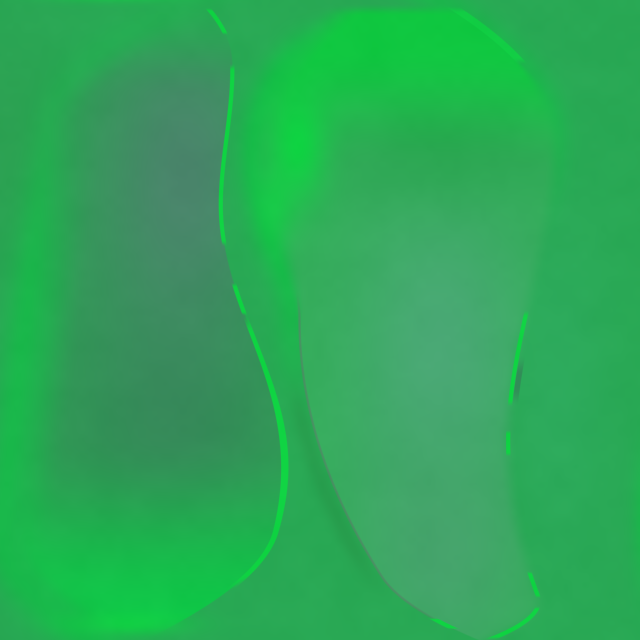
A three.js fragment shader for this background:

```glsl
varying vec2 vUv;

float hash(vec2 p) {
  return fract(sin(dot(p, vec2(127.1, 311.7))) * 43758.5453);
}

float noise(vec2 p) {
  vec2 i = floor(p);
  vec2 f = fract(p);
  f = f * f * (3.0 - 2.0 * f);
  return mix(mix(hash(i), hash(i + vec2(1.0, 0.0)), f.x),
             mix(hash(i + vec2(0.0, 1.0)), hash(i + 1.0), f.x), f.y);
}

float above(float v, float start) {
  float d = max(v - start, 0.0);
  return d * d;
}

float below(float v, float start) {
  return above(-v, -start);
}

// Horizontal position of the edges: left lobe (x, y), right lobe (z, w)
vec4 edges(float y) {
  float leftA = 0.005 + 0.12 * (y - 0.2) + 5.0 * (above(y, 0.8) + below(y, 0.18));
  float rightA = 0.395 + 0.05 * cos(7.66 * (min(y, 0.68) - 0.27))
    + 0.018 * smoothstep(0.68, 0.89, y) - 5.0 * (above(y, 0.9) + below(y, 0.17));
  float leftB = 0.468 + 0.8 * below(y, 0.5) + 8.0 * below(y, 0.1)
    - 0.058 * smoothstep(0.5, 0.76, y) + 2.5 * above(y, 0.76);
  float rightB = 0.794 + 0.072 * smoothstep(0.31, 0.78, y) - 3.8 * above(y, 0.78)
    + 0.8 * below(y, 0.31) - 22.0 * below(y, 0.07);
  return vec4(leftA, rightA, leftB, rightB);
}

float glow(vec2 p, vec2 center, vec2 radius) {
  vec2 q = (p - center) / radius;
  return exp(-dot(q, q));
}

float span(float v, float low, float high, float soft) {
  return smoothstep(low - soft, low + soft, v) * (1.0 - smoothstep(high - soft, high + soft, v));
}

float stroke(float d, float halfWidth) {
  return 1.0 - smoothstep(halfWidth - 0.001, halfWidth + 0.0015, abs(d));
}

void main() {
  vec2 p = vUv;
  float y = p.y;
  vec3 vivid = vec3(0.06, 0.83, 0.26);
  vec3 leaf = vec3(0.08, 0.74, 0.28);

  // Signed distance to every edge, positive to its right
  vec4 slope = (edges(y + 0.002) - edges(y - 0.002)) / 0.004;
  vec4 d = (vec4(p.x) - edges(y)) / sqrt(1.0 + slope * slope);

  // Backdrop and soft light at the borders
  vec3 color = mix(vec3(0.16, 0.66, 0.33), vec3(0.17, 0.63, 0.32), glow(p, vec2(0.0, 0.78), vec2(0.12, 0.2)));
  color = mix(color, vec3(0.18, 0.67, 0.37), 0.8 * glow(p, vec2(0.87, 0.4), vec2(0.08, 0.25)));
  color = mix(color, vivid, 0.8 * glow(p, vec2(0.18, 1.01), vec2(0.1, 0.012)));
  color = mix(color, leaf, 0.8 * glow(p, vec2(1.01, 0.19), vec2(0.02, 0.1)));

  // Halos around both lobes
  float haloA = exp(-pow(d.x / 0.03, 2.0)) * (1.0 - 0.75 * smoothstep(0.5, 0.9, y));
  color = mix(color, leaf, 0.75 * haloA);
  float haloB = exp(-pow((d.z + 0.012) / 0.025, 2.0)) * smoothstep(0.3, 0.6, y);
  color = mix(color, leaf, 0.85 * haloB * (1.0 - smoothstep(0.9, 1.0, y)));
  float haloTop = exp(-pow(d.w / 0.025, 2.0)) * smoothstep(0.6, 0.85, y);
  color = mix(color, leaf, 0.6 * haloTop);
  color = mix(color, vec3(0.15, 0.6, 0.29), 0.7 * span(y, 0.1, 0.38, 0.05) * exp(-pow((d.z + 0.015) / 0.015, 2.0)));

  // Left lobe: slate heart over a bright base
  vec3 lobeA = mix(vec3(0.18, 0.62, 0.33), vec3(0.2, 0.54, 0.34), glow(p, vec2(0.27, 0.36), vec2(0.17, 0.22)));
  lobeA = mix(lobeA, vec3(0.29, 0.52, 0.42), glow(p, vec2(0.29, 0.72), vec2(0.14, 0.26)));
  lobeA = mix(lobeA, vec3(0.06, 0.78, 0.28), 1.0 - smoothstep(0.03, 0.32, y));
  float edgeLight = (1.0 - smoothstep(0.0, 0.09, d.x)) * (1.0 - smoothstep(0.45, 0.95, y));
  lobeA = mix(lobeA, leaf, 0.8 * edgeLight);
  float maskA = smoothstep(-0.01, 0.05, d.x) * (1.0 - smoothstep(-0.0015, 0.0015, d.y));
  maskA *= smoothstep(0.0, 0.04, y) * (1.0 - smoothstep(0.85, 0.99, y));
  color = mix(color, lobeA, maskA);
  color = mix(color, vivid, 0.8 * glow(p, vec2(0.2, 0.025), vec2(0.09, 0.018)));

  // Right lobe: pale core under a bright crown
  vec3 lobeB = mix(vec3(0.2, 0.68, 0.35), vec3(0.29, 0.66, 0.46), glow(p, vec2(0.69, 0.44), vec2(0.14, 0.26)));
  lobeB = mix(lobeB, vec3(0.27, 0.64, 0.42), glow(p, vec2(0.69, 0.14), vec2(0.13, 0.18)));
  lobeB = mix(lobeB, vec3(0.15, 0.64, 0.3), 0.8 * glow(p, vec2(0.7, 0.77), vec2(0.16, 0.09)));
  lobeB = mix(lobeB, vec3(0.06, 0.78, 0.25), smoothstep(0.74, 0.93, y + 0.5 * above(abs(p.x - 0.65), 0.05)));
  float softB = mix(0.0015, 0.025, smoothstep(0.45, 0.65, y));
  float maskB = smoothstep(-softB, softB, d.z);
  float softRight = mix(0.015, 0.003, smoothstep(0.83, 0.92, y));
  maskB *= 1.0 - smoothstep(-softRight, softRight, d.w);
  maskB *= 1.0 - smoothstep(0.975, 0.995, y);
  color = mix(color, lobeB, maskB);
  color = mix(color, vivid, glow(p, vec2(0.465, 0.775), vec2(0.045, 0.09)));
  color = mix(color, vivid, 0.65 * glow(p, vec2(0.43, 0.68), vec2(0.03, 0.07)));

  // Broken highlights along the edges
  float widthA = 0.003 + 0.0025 * glow(p, vec2(p.x, 0.28), vec2(1.0, 0.12));
  float dashA = span(y, 0.62, 0.895, 0.006) + span(y, 0.948, 0.985, 0.003)
    + span(y, 0.51, 0.555, 0.004) + span(y, 0.09, 0.495, 0.015);
  color = mix(color, vivid, stroke(d.y, widthA) * dashA);
  float dashB = span(y, 0.37, 0.51, 0.006) + span(y, 0.29, 0.325, 0.004)
    + span(y, 0.068, 0.105, 0.003) + span(y, 0.003, 0.05, 0.003);
  color = mix(color, vivid, stroke(d.w, 0.003) * dashB);
  color = mix(color, vivid, 0.8 * stroke(d.w - 0.004, 0.005) * span(y, 0.905, 0.985, 0.006));
  color = mix(color, vec3(0.32, 0.53, 0.4), 0.7 * stroke(d.z, 0.0015) * span(y, 0.035, 0.52, 0.03));
  color = mix(color, vivid, stroke(d.z, 0.003) * span(y, 0.018, 0.033, 0.002));
  color = mix(color, vec3(0.2, 0.52, 0.34), 0.8 * stroke(d.w - 0.008, 0.004) * span(y, 0.38, 0.43, 0.015));

  // Faint painterly mottling
  color += 0.012 * (noise(p * 24.0) + 0.5 * noise(p * 70.0) - 0.75);
  gl_FragColor = vec4(color, 1.0);
}
```
